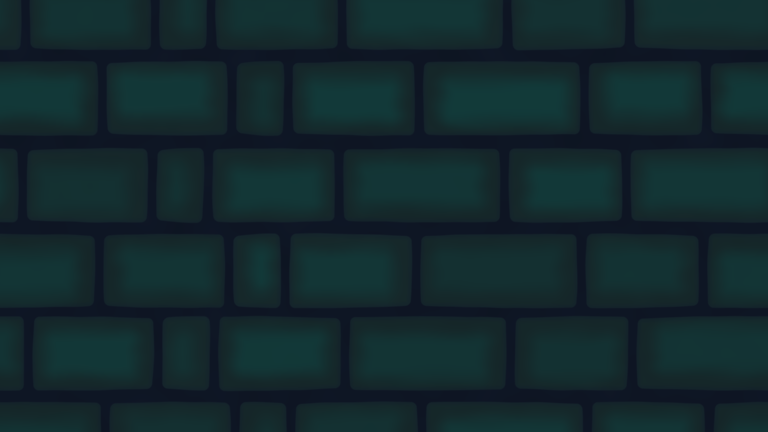
This texture is drawn by a Shadertoy shader. Its source:

```glsl
// Dark teal brick wall with uneven hand-cut blocks and a soft glow inside each one.

// Lengths are fractions of the canvas height.
#define ROW_PITCH 0.198
#define FIRST_JOINT 0.1285
#define GAP vec2(0.0196, 0.027)
#define CORNER 0.012
#define TAPER 0.035
#define WOBBLE 0.0025
#define GLOW_INSET 0.054
#define GLOW_FADE 0.052

const vec3 MORTAR = vec3(0.055, 0.085, 0.140);
const vec3 RIM = vec3(0.080, 0.140, 0.168);
const vec3 BRICK = vec3(0.084, 0.153, 0.162);
const vec3 GLOW = vec3(0.070, 0.228, 0.226);

// One course of bricks, including joints, before it repeats.
const float WIDTHS[6] = float[6](0.300, 0.130, 0.303, 0.383, 0.282, 0.380);
const float COURSE = 1.778;

vec2 hash22(vec2 p) {
    vec3 q = fract(vec3(p.xyx) * vec3(0.1031, 0.1030, 0.0973));
    q += dot(q, q.yzx + 33.33);
    return fract((q.xx + q.yz) * q.zy);
}

vec2 signedHash(vec2 p) {
    return 2.0 * hash22(p) - 1.0;
}

float gradientNoise(vec2 p) {
    vec2 i = floor(p), f = fract(p);
    vec2 u = f * f * f * (f * (f * 6.0 - 15.0) + 10.0);
    vec2 e = vec2(0.0, 1.0);
    float a = dot(signedHash(i), f);
    float b = dot(signedHash(i + e.yx), f - e.yx);
    float c = dot(signedHash(i + e.xy), f - e.xy);
    float d = dot(signedHash(i + e.yy), f - e.yy);
    return mix(mix(a, b, u.x), mix(c, d, u.x), u.y);
}

float roundedBox(vec2 p, vec2 halfSize, float radius) {
    vec2 q = abs(p) - halfSize + radius;
    return length(max(q, 0.0)) + min(max(q.x, q.y), 0.0) - radius;
}

// Finds the brick cell around p: its id, half size and local position.
void findBrick(vec2 p, out vec2 id, out vec2 halfSize, out vec2 local) {
    float row = floor((p.y - FIRST_JOINT) / ROW_PITCH) + 1.0;

    // Odd courses are staggered; each pair of courses drifts a little.
    float drift = sin(floor(row * 0.5) * 2.0944);
    float offset = 0.059 + 0.178 * mod(row, 2.0) - 0.008 * drift;
    float x = mod(p.x - offset, COURSE);

    float start = 0.0;
    int column = 0;
    for (int i = 0; i < 5; i++) {
        if (x < start + WIDTHS[i]) break;
        start += WIDTHS[i];
        column++;
    }
    float width = WIDTHS[column];
    float centerY = FIRST_JOINT + (row - 0.5) * ROW_PITCH + 0.004 * drift;

    id = vec2(float(column), row) + 7.0;
    halfSize = 0.5 * (vec2(width, ROW_PITCH) - GAP);
    local = vec2(x - start - 0.5 * width, p.y - centerY);
}

void mainImage(out vec4 fragColor, in vec2 fragCoord) {
    // Measure downward from the top so that courses count from there.
    vec2 p = vec2(fragCoord.x, iResolution.y - fragCoord.y) / iResolution.y;
    float pixel = 1.0 / iResolution.y;

    vec2 id, halfSize, local;
    findBrick(p, id, halfSize, local);
    vec2 skew = signedHash(id);
    vec2 vary = hash22(id + 31.7);
    vec2 unit = local / halfSize;

    // Uneven outline: tapered ends, leaning sides, bowed edges and a slight wobble.
    vec2 q = local;
    q.y *= 1.0 + TAPER * skew.x * unit.x;
    q.x += 0.018 * skew.y * local.y;
    q += 0.0025 * sign(local) * (unit * unit).yx;
    q += WOBBLE * vec2(gradientNoise(p * 14.0), gradientNoise(p * 14.0 + 40.0));
    float edge = roundedBox(q, halfSize, CORNER);
    float mask = 1.0 - smoothstep(-pixel, pixel, edge);

    // Inner glow with its own placement, strength and brushed outline.
    vec2 glowCenter = 0.012 * signedHash(id + 53.1);
    vec2 glowSize = max(halfSize - GLOW_INSET, vec2(0.004));
    float glowEdge = roundedBox(local - glowCenter, glowSize, 0.004);
    glowEdge += 0.016 * gradientNoise(p * vec2(9.0, 22.0) + id);
    float glow = 1.0 - smoothstep(-0.012, GLOW_FADE, glowEdge);
    glow *= mix(0.45, 1.0, vary.x);

    // Shade the brick face from its bluish rim to the glow.
    vec3 face = mix(RIM, BRICK, smoothstep(0.0, 0.014, -edge));
    face *= 1.0 + 0.04 * (vary.y - 0.5) + 0.03 * gradientNoise(p * 18.0);
    face = mix(face, GLOW, glow);

    // Mortar is faintly mottled.
    vec3 mortar = MORTAR * (1.0 + 0.12 * gradientNoise(p * 11.0 + 9.0));
    fragColor = vec4(mix(mortar, face, mask), 1.0);
}
```
